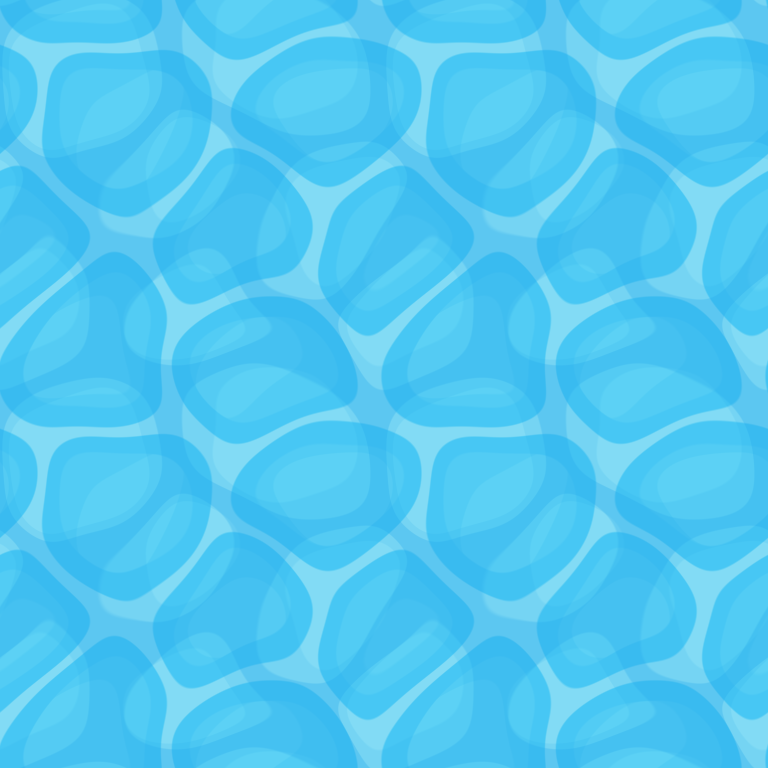
A Shadertoy shader for this texture:

```glsl
// Stylised pool water: a pale web of caustic lines around rounded, rimmed cells,
// with a broader translucent shadow web laid over it. Both are wrapped Voronoi
// cells bent by periodic sines; the tile repeats twice across and twice down.

const float TAU = 6.2831853;

// Centre of a cell in a staggered grid, two columns by three rows per tile.
vec2 cellSite(vec2 cell) {
    vec2 tile = floor(cell / vec2(2.0, 3.0));
    vec2 id = cell - tile * vec2(2.0, 3.0);
    float odd = mod(id.y, 2.0);
    float x = 0.22 + 0.065 * id.y + 0.325 * odd + id.x * (0.48 - 0.08 * odd);
    float y = 0.077 + 0.302 * id.y
            + (1.0 - 2.0 * id.x) * 0.05 * cos(0.25 * TAU * (id.y - 0.5));
    return tile + vec2(x, y);
}

// Distance to the cell border; a low sharpness rounds the corners more.
float borderDistance(vec2 p, float sharpness) {
    vec2 home = floor(p * vec2(2.0, 3.0));
    vec2 nearest = vec2(9.0);
    for (int j = -2; j <= 2; j++)
    for (int i = -2; i <= 2; i++) {
        vec2 toSite = cellSite(home + vec2(i, j)) - p;
        if (dot(toSite, toSite) < dot(nearest, nearest)) nearest = toSite;
    }
    float sum = 0.0;
    for (int j = -2; j <= 2; j++)
    for (int i = -2; i <= 2; i++) {
        vec2 toSite = cellSite(home + vec2(i, j)) - p;
        vec2 across = toSite - nearest;
        if (dot(across, across) > 1e-5) {
            float d = dot(0.5 * (toSite + nearest), normalize(across));
            sum += exp(-sharpness * d);
        }
    }
    return -log(sum) / sharpness;
}

// Periodic bend made of two layers of sines.
vec2 ripple(vec2 p) {
    return sin(TAU * (2.0 * p.yx + vec2(0.1, 0.35)))
         + 0.6 * sin(TAU * (vec2(p.x + 3.0 * p.y, 3.0 * p.x - p.y) + vec2(0.6, 0.2)));
}

// One where d lies below the limit, with a smooth edge.
float below(float d, float limit, float blur) {
    return 1.0 - smoothstep(limit - blur, limit + blur, d);
}

void mainImage(out vec4 fragColor, in vec2 fragCoord) {
    vec2 p = 2.0 * fragCoord / iResolution.xy;
    float blur = 2.0 / iResolution.y;

    // Cells: light pool, mid-blue rim, pale web of uneven width
    float d = borderDistance(p + 0.017 * ripple(p), 32.0);
    float swell = sin(TAU * (p.x + 2.0 * p.y)) + sin(TAU * (2.0 * p.x - p.y) + 1.0);
    vec3 color = vec3(0.36, 0.82, 0.96);
    color = mix(color, vec3(0.32, 0.80, 0.955), below(d, 0.085 - 0.02 * swell, blur));
    color = mix(color, vec3(0.28, 0.78, 0.955), below(d, 0.058 + 0.008 * swell, blur));
    color = mix(color, vec3(0.51, 0.86, 0.96), below(d, 0.013 + 0.003 * swell, blur));

    // Shadow web: shifted, more strongly bent, in a faint and a deep step
    vec2 q = p + vec2(0.15, -0.12);
    q += 0.03 * ripple(q.yx + 0.3) + 0.03 * sin(TAU * p.yx + vec2(0.5, 2.0));
    float s = borderDistance(q, 24.0);
    vec3 shadow = vec3(0.14, 0.66, 0.92);
    color = mix(color, shadow, 0.14 * below(s, 0.050 + 0.012 * swell, blur));
    color = mix(color, shadow, 0.30 * below(s, 0.024 - 0.007 * swell, blur));

    fragColor = vec4(color, 1.0);
}
```
